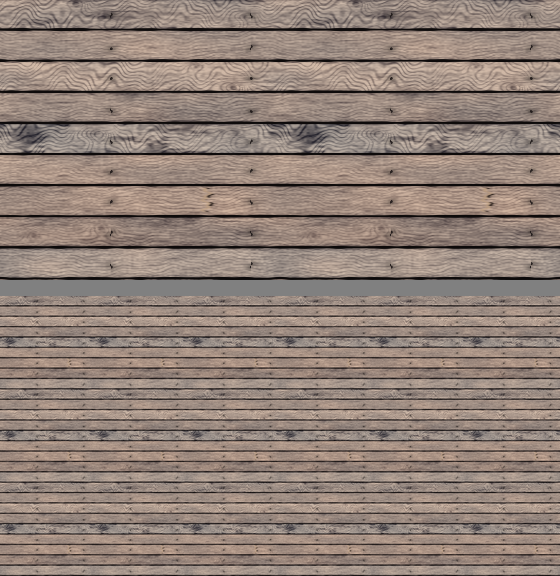
Top: one tile. Bottom: repeated 3 by 3.
Give the GLSL for this texture, as a WebGL 2 fragment shader.

```glsl
#version 300 es
precision highp float;
// Nine weathered planks, stacked with dark gaps; the pattern repeats twice across.
// Growth rings are contours of a height field bent by layered sines and by knots;
// wrapped noise adds fibres, stains and hairline cracks. Nails sit twice per repeat.
uniform vec2 u_resolution;
out vec4 outColor;

const float TAU = 6.2831853;

// Per plank, top to bottom: lightness, warmth, weathering
const vec3 PLANK[9] = vec3[9](
  vec3(.00, -.1, .45), vec3(.06, .3, .10), vec3(.17, .2, .20),
  vec3(-.14, .0, .35), vec3(.03, -.6, 1.0), vec3(.09, .6, .05),
  vec3(.05, .7, .15), vec3(-.14, .4, .40), vec3(.10, -.1, .10));

// Knots: place along the repeat, plank, height in the plank, size
const vec4 KNOT[9] = vec4[9](
  vec4(.375, 0, .56, .22), vec4(.872, 0, .56, .20), vec4(.27, 0, .14, .18),
  vec4(.703, 2, .17, .20), vec4(.828, 2, .83, .27), vec4(.340, 4, .30, .30),
  vec4(.840, 4, .28, .27), vec4(.122, 7, .62, .17), vec4(.360, 7, .38, .20));

float hash(vec2 p) {
  vec3 q = fract(p.xyx * .1031);
  q += dot(q, q.yzx + 33.33);
  return fract((q.x + q.y) * q.z);
}

// Value noise over cells that wrap along x; the seed separates planks
float grainNoise(float x, float y, float cells, float seed) {
  vec2 p = vec2(x * cells, y), i = floor(p), f = p - i;
  f *= f * (3. - 2. * f);
  float x0 = mod(i.x, cells), x1 = mod(i.x + 1., cells);
  i.y += seed * 61.;
  return mix(mix(hash(vec2(x0, i.y)), hash(vec2(x1, i.y)), f.x),
             mix(hash(vec2(x0, i.y + 1.)), hash(vec2(x1, i.y + 1.)), f.x), f.y);
}

void main() {
  vec2 uv = gl_FragCoord.xy / u_resolution;
  float pixel = 9. / u_resolution.y;
  float x = fract(uv.x * 2.), a = TAU * x;
  float down = (1. - uv.y) * 9. + .05;
  float row = mod(floor(down), 9.), v = fract(down);
  vec3 plank = PLANK[int(row)];
  bool figured = row < 5. && mod(row, 2.) < .5;

  // Knots lift the ring field into closed ovals
  float lift = 0., heart = 0., rim = 0.;
  for (int i = 0; i < 9; i++) {
    vec4 k = KNOT[i];
    if (abs(k.y - row) > .5) continue;
    vec2 d = vec2((fract(x - k.x + .5) - .5) * 9., v - k.z) / k.w;
    float oval = length(d * vec2(.45, 1.)), r = length(d * vec2(.75, 1.));
    lift += 1.9 * k.w * exp(-oval * oval);
    heart += 1. - smoothstep(.15, .65, r);
    rim += exp(-pow((r - .75) * 5., 2.));
  }

  // Growth rings, faded where they get finer than a pixel
  float bend = .10 * sin(a * 2. + row * 2.3 + v) + .07 * sin(a * 5. + row * 4.1 - v * 2.)
             + .035 * sin(a * 11. + row * 1.7 + v * 3.);
  float field = v * (figured ? .75 : 1.) + bend * (figured ? 1.9 : .7) + lift
              + .06 * grainNoise(x, v * 5., 18., row);
  float phase = field * (figured ? 8. : 10.);
  float ring = pow(.5 + .5 * sin(TAU * phase), 2.) - .37;
  ring *= 1. - smoothstep(.3, .75, fwidth(phase));
  ring *= (figured ? .62 : .36) * (.4 + grainNoise(x, v * 3., 7., row + 20.));

  // Fibres, broad patches, stains and hairline cracks
  float fibre = grainNoise(x, v * 19., 22., row + 40.) - .5;
  float fleck = grainNoise(x, v * 30., 110., row + 60.) - .5;
  float patchy = grainNoise(x, v * 1.6, 6., row + 80.) - .5;
  float smear = .65 * grainNoise(x, v * 4., 9., row + 100.)
              + .35 * grainNoise(x, v * 13., 34., row + 120.);
  float stain = smoothstep(.48, .78, smear) * plank.z;
  float crack = smoothstep(.80, .95, grainNoise(x, v * 17., 13., row + 140.));

  float tone = .75 + plank.x + .42 * fibre + .40 * fleck + .36 * patchy - ring;
  tone -= .85 * stain + .28 * crack + .55 * heart + .22 * rim;
  float edge = min(v, 1. - v);
  tone -= .35 * (1. - smoothstep(.03, .14, edge));
  vec3 color = mix(vec3(.41, .36, .35), vec3(.71, .64, .59), clamp(tone, -.75, 1.3));
  color += (plank.y + .8 * patchy) * vec3(.035, -.002, -.022);

  // One upright split with pale torn wood on the seventh plank
  if (row == 6.) {
    float wobble = .09 * sin(v * 17.) + .05 * sin(v * 41.);
    float side = (fract(x - .737 + .5) - .5) * 9. + wobble;
    float span = smoothstep(.06, .12, v) * (1. - smoothstep(.82, .9, v));
    color = mix(color, vec3(.74, .62, .50), .7 * span * exp(-pow(side * 13., 2.)));
    float tear = exp(-pow((side - .1) * 16., 2.)) * smoothstep(-.3, .6, sin(v * 23.));
    color = mix(color, vec3(.17, .13, .11), .85 * span * tear);
  }

  // Nails, each with a small rust shadow
  vec2 nail = vec2((fract(x * 2. - .295) - .5) * 4.5,
                   v - .5 - .14 * hash(vec2(row, floor(x * 2. + .205) + 7.)));
  color *= 1. - .28 * exp(-dot(nail * vec2(5., 9.), nail * vec2(5., 9.)));
  float head = 1. - smoothstep(.045 - pixel * .5, .045 + pixel * .5, length(nail));
  color = mix(color, vec3(.10, .08, .08), .85 * head);

  // Gaps of uneven width
  float halfGap = .022 + .022 * grainNoise(x, 0., 24., row + (v > .5 ? 1. : 0.));
  float gap = 1. - smoothstep(halfGap - pixel * .4, halfGap + pixel * .6, edge);
  color = mix(color, vec3(.05, .04, .04), gap);
  outColor = vec4(color, 1.);
}
```
